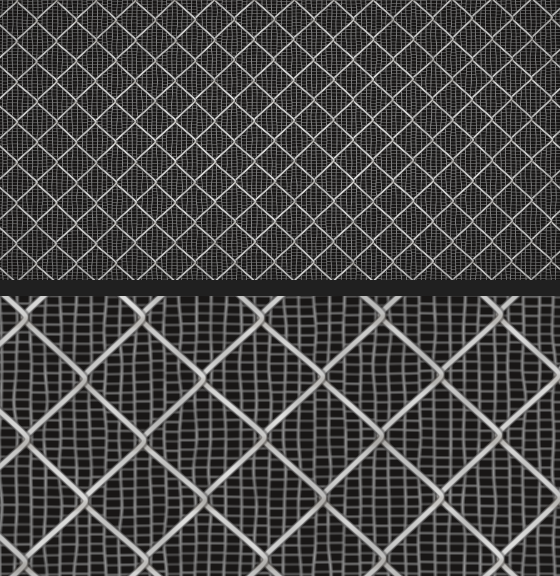
Top, the full canvas; bottom, a detail of the centre.
Reproduce this pattern procedurally as a WebGL 2 fragment shader.

```glsl
#version 300 es
precision highp float;
// Chain-link fence in front of a fine, uneven wire screen on a dark ground.
// Links are neighbouring rounded zigzag wires whose tips hook together; the
// screen is wavering uprights joined by short cross wires that step between.

uniform vec2 u_resolution;
out vec4 outColor;

// Lengths are in canvas heights
const vec2  LINK_SIZE   = vec2(0.1415, 0.1447);
const vec2  LINK_ORIGIN = vec2(0.979, 0.497);
const float LINK_RADIUS = 0.0037;
const float LINK_BEND   = 0.986;   // closer to 1 gives sharper tips
const float LINK_REACH  = 1.16;    // widens each zigzag so the tips overlap
const float LINK_TILT   = 0.006;
const float LINK_WARP   = 0.005;
const vec2  MESH_SIZE   = vec2(0.0178, 0.0114);
const vec2  MESH_RADIUS = vec2(0.0017, 0.0011);
const float MESH_WOBBLE = 0.0042;
const float MESH_SAG    = 0.0030;
const float MESH_BLUR   = 0.0030;
const float LINK_BLUR   = 0.0026;

const vec3 GROUND     = vec3(0.090, 0.083, 0.080);
const vec3 MESH_WARP  = vec3(0.50);
const vec3 MESH_WEFT  = vec3(0.44);
const vec3 WIRE_LIGHT = vec3(0.80, 0.80, 0.795);
const vec3 WIRE_EDGE  = vec3(0.52, 0.52, 0.525);
const vec3 HOOK_STAIN = vec3(0.38, 0.34, 0.29);
const float TAU = 6.2831853;

float hash(vec2 p) {
    vec3 q = fract(vec3(p.xyx) * 0.1031);
    q += dot(q, q.yzx + 33.33);
    return fract((q.x + q.y) * q.z);
}

float noise(vec2 p) {
    vec2 i = floor(p), f = fract(p);
    f = f * f * (3.0 - 2.0 * f);
    return mix(mix(hash(i), hash(i + vec2(1, 0)), f.x),
               mix(hash(i + vec2(0, 1)), hash(i + vec2(1, 1)), f.x), f.y);
}

// Share of a window of the given width that a line covers
float coverage(float dist, float radius, float width) {
    float h = 0.5 * width;
    return max(min(dist + h, radius) - max(dist - h, -radius), 0.0) / width;
}

// Distance to the nearest of evenly spaced lines
float lineDistance(float x, float spacing) {
    return abs(fract(x / spacing) - 0.5) * spacing;
}

vec3 drawMesh(vec2 p, float pixel) {
    float blur = max(pixel, MESH_BLUR);

    // Each upright wavers on its own
    float upright = floor(p.x / MESH_SIZE.x);
    float bend = noise(vec2(upright * 5.0, p.y * 24.0)) - 0.5;
    float x = p.x + MESH_WOBBLE * bend;
    float strip = floor(x / MESH_SIZE.x - 0.5);

    // Cross wires step a little between strips
    float stagger = 0.3 * (hash(vec2(strip, 3.0)) - 0.5) * MESH_SIZE.y;
    float sag = MESH_SAG * (noise(p * vec2(9.0, 14.0) + 41.0) - 0.5);
    float y = p.y + stagger + sag;
    float row = floor(y / MESH_SIZE.y);

    float weft = coverage(lineDistance(y, MESH_SIZE.y), MESH_RADIUS.y, blur);
    float warp = coverage(lineDistance(x, MESH_SIZE.x), MESH_RADIUS.x, blur);
    weft *= mix(0.70, 1.25, hash(vec2(strip, row)));
    warp *= mix(0.80, 1.15, noise(p * vec2(50.0, 70.0)));
    vec3 color = mix(GROUND, MESH_WEFT, weft);
    return mix(color, MESH_WARP, warp);
}

vec3 drawLinks(vec3 color, vec2 p, float pixel) {
    vec2 warp = vec2(noise(p * 6.0 + 11.0), noise(p * 6.0 + 57.0)) - 0.5;
    vec2 q = p - LINK_ORIGIN + LINK_WARP * warp;
    q.y -= LINK_TILT * q.x;

    float halfLink = 0.5 * LINK_SIZE.x;
    float column = floor(q.x / halfLink);
    float theta = TAU * q.y / LINK_SIZE.y;
    float wave = LINK_BEND * cos(theta);
    float swing = LINK_REACH * halfLink / (0.5 * TAU);
    float zigzag = swing * asin(wave);
    float slope = swing * LINK_BEND * sin(theta) / sqrt(1.0 - wave * wave)
                * TAU / LINK_SIZE.y;
    float shine = mix(0.86, 1.06, noise(p * 35.0 + 90.0));
    float blur = max(pixel, LINK_BLUR);

    // Right to left, so that right-hand bends lie on top at each hook
    for (float i = 1.0; i >= -1.0; i--) {
        float k = column + i;
        float side = mod(k, 2.0) < 0.5 ? -1.0 : 1.0;
        float offset = q.x - (k + 0.5) * halfLink - side * zigzag;
        float dist = abs(offset) / sqrt(1.0 + slope * slope);

        // Soft contact shadow, then the round wire lit along its crown
        float shadow = 1.0 - smoothstep(LINK_RADIUS, LINK_RADIUS * 1.8, dist);
        color = mix(color, GROUND, 0.35 * shadow);
        float lit = 1.0 - smoothstep(0.35, 1.1, dist / LINK_RADIUS);
        vec3 wire = mix(WIRE_EDGE, WIRE_LIGHT, lit) * shine;

        // Worn stain just below each hook
        float hook = smoothstep(0.93, 0.99, abs(cos(theta + 0.25)));
        wire = mix(wire, HOOK_STAIN, 0.4 * hook * (1.0 - 0.6 * lit));
        color = mix(color, wire, coverage(dist, LINK_RADIUS, blur));
    }
    return color;
}

void main() {
    vec2 p = gl_FragCoord.xy / u_resolution.y;
    float pixel = 1.0 / u_resolution.y;
    vec3 color = drawLinks(drawMesh(p, pixel), p, pixel);

    // Light falls off gently toward the edges
    vec2 c = gl_FragCoord.xy / u_resolution - 0.5;
    color *= 1.04 - 0.32 * dot(c, c);
    outColor = vec4(color, 1.0);
}
```
